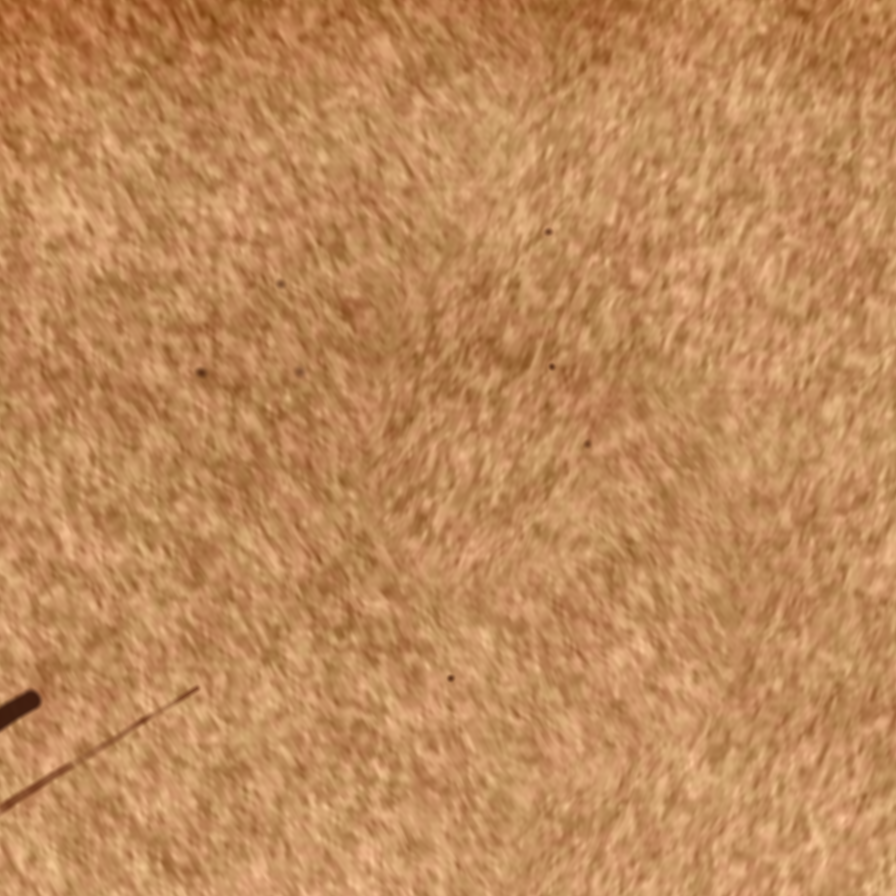
Reproduce this texture procedurally as a WebGL 2 fragment shader.

```glsl
#version 300 es
precision highp float;
// Aged tan paper with slanted fibres, soft stains, dark specks and two ink strokes.

uniform vec2 u_resolution;
out vec4 fragColor;

float hash(vec2 p) {
    return fract(sin(dot(p, vec2(127.1, 311.7))) * 43758.5453);
}

float noise(vec2 p) {
    vec2 cell = floor(p), f = fract(p);
    f = f * f * (3.0 - 2.0 * f);
    return mix(mix(hash(cell), hash(cell + vec2(1, 0)), f.x),
               mix(hash(cell + vec2(0, 1)), hash(cell + vec2(1, 1)), f.x), f.y);
}

// Noise centred on zero
float grain(vec2 p) {
    return noise(p) - 0.5;
}

// Short fibres stretched along a direction
float fibres(vec2 p, vec2 along) {
    vec2 q = vec2(dot(p, vec2(along.y, -along.x)), dot(p, along));
    return 0.18 * grain(q * vec2(135.0, 62.0) + 31.0)
         + 0.08 * grain(q * vec2(72.0, 42.0) + 7.0)
         + 0.13 * grain(q * vec2(220.0, 115.0) + 53.0);
}

// Distance to a segment in x, position along it in y
vec2 segment(vec2 p, vec2 a, vec2 b) {
    vec2 ab = b - a;
    float t = clamp(dot(p - a, ab) / dot(ab, ab), 0.0, 1.0);
    return vec2(length(p - a - ab * t), t);
}

void main() {
    vec2 uv = gl_FragCoord.xy / u_resolution;
    vec2 bend = vec2(grain(uv * 32.0), grain(uv * 32.0 + 40.0));
    vec2 p = uv + 0.005 * bend;

    // Fibres lean left in some areas and right in others
    float lean = smoothstep(0.42, 0.58, noise(uv * 4.0 + 3.0) * 0.6 + 0.5 * uv.x - 0.2 * uv.y + 0.02);
    float tone = 1.08 * mix(fibres(p, vec2(-0.5, 0.866)), fibres(p, vec2(0.36, 0.933)), lean);

    // Soft blotches, darkened top and a broad stain
    tone += 0.06 * grain(uv * 5.0 + 11.0) + 0.05 * grain(uv * vec2(17.0, 14.0) + 23.0);
    float top = smoothstep(0.84, 1.04, uv.y + 0.08 * grain(uv * vec2(6.0, 3.0)));
    float corner = smoothstep(0.28, 0.0, length((uv - vec2(0.0, 0.95)) * vec2(1.6, 1.0)));
    vec2 stain = (uv - vec2(0.38, 0.62)) / vec2(0.24, 0.15);
    tone -= 0.1 * top + 0.045 * corner + 0.035 * exp(-dot(stain, stain));
    tone += 0.025 * smoothstep(0.35, 0.0, uv.y);

    // Thin horizontal and vertical scan streaks
    tone += 0.022 * grain(uv * vec2(6.0, 190.0)) + 0.02 * grain(uv * vec2(190.0, 6.0));

    vec3 color = vec3(0.757, 0.552, 0.368) + tone * vec3(0.98, 1.03, 1.02);

    // Mottled shift between rose and olive
    float hue = 0.05 * grain(uv * 62.0 + 70.0) + 0.03 * grain(uv * 18.0 + 90.0);
    color += hue * vec3(0.5, -0.4, 0.3);
    color += 0.04 * (top + corner) * vec3(0.5, -0.3, -0.5);

    // Scattered soft specks of uneven strength
    for (int i = 0; i < 7; i++) {
        float id = float(i);
        vec2 center = vec2(hash(vec2(id, 3.0)), hash(vec2(id, 8.0))) * 0.6 + 0.2;
        float radius = mix(0.006, 0.011, hash(vec2(id, 5.0)));
        float speck = smoothstep(radius, 0.0, length(p + 0.004 * bend.yx - center));
        float strength = mix(0.4, 0.95, hash(vec2(id, 12.0)));
        color = mix(color, vec3(0.34, 0.17, 0.07), strength * speck);
    }

    // Thin faded stroke, broken along its length
    vec2 thin = segment(uv + 0.002 * bend, vec2(-0.02, 0.085), vec2(0.22, 0.232));
    float width = mix(0.007, 0.004, thin.y);
    float fade = 0.25 + 0.65 * noise(vec2(thin.y * 16.0, 2.0));
    color = mix(color, vec3(0.42, 0.2, 0.09), fade * smoothstep(width + 0.002, width - 0.005, thin.x));

    // Thick dark stroke at the left edge, tapering to the left
    vec2 thick = segment(p, vec2(-0.02, 0.186), vec2(0.034, 0.219));
    float bold = smoothstep(0.015, 0.007, thick.x);
    color = mix(color, vec3(0.22, 0.09, 0.04), 0.93 * bold);

    fragColor = vec4(clamp(color, 0.0, 1.0), 1.0);
}
```
